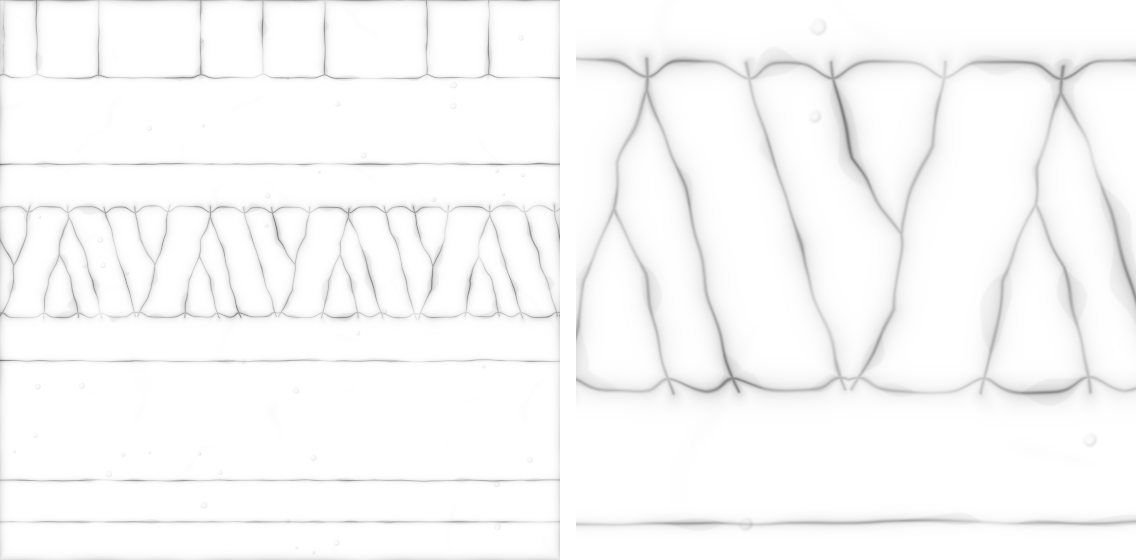
Left, the full canvas; right, a detail of the centre.
Reproduce this texture map procedurally as a three.js fragment shader.

```glsl
// Pale occlusion map of a carved stone wall: plain courses, a row of blocks
// on top and a frieze of slanted stones repeated four times across.
// Seams are distance fields, warped by gradient noise, then shaded and chipped.
varying vec2 vUv;

const float FRIEZE_REPEAT = 0.25;
const float FRIEZE_START  = 0.0658;
const float FRIEZE_BOTTOM = 0.4336;
const float FRIEZE_TOP    = 0.631;
const float FRIEZE_LEAN   = 0.24;    // slant of the cell border
const float BLOCK_PERIOD  = 0.4036;  // three blocks: narrow, wide, narrow
const float BLOCK_START   = 0.0655;
const float BLOCK_BASE    = 0.861;
const float CORNER_DEPTH  = 0.010;   // rounding of stone corners at joints
const float CORNER_WIDTH  = 0.011;
const float SEAM_WIDTH    = 0.0011;
const float SEAM_DARK     = 0.14;
const float HALO_DARK     = 0.12;
const float COURSE_HALO   = 0.0024;
const float STONE_HALO    = 0.0046;
const float CHIP_DARK     = 0.035;
const float BORDER_DARK   = 0.13;
const float PIT_CELLS     = 24.0;
const float PIT_CHANCE    = 0.08;
const float PIT_DARK      = 0.07;

vec2 hash2(vec2 p) {
  vec3 q = fract(p.xyx * vec3(0.1031, 0.1030, 0.0973));
  q += dot(q, q.yzx + 33.33);
  return fract((q.xx + q.yz) * q.zy);
}

float corner(vec2 cell, vec2 offset, vec2 f) {
  float angle = 6.2832 * hash2(cell + offset).x;
  return dot(vec2(cos(angle), sin(angle)), f - offset);
}

float gradientNoise(vec2 p) {
  vec2 i = floor(p), f = p - i;
  vec2 u = f * f * f * (f * (f * 6.0 - 15.0) + 10.0);
  return mix(mix(corner(i, vec2(0, 0), f), corner(i, vec2(1, 0), f), u.x),
             mix(corner(i, vec2(0, 1), f), corner(i, vec2(1, 1), f), u.x), u.y);
}

vec2 warp(vec2 p, float scale) {
  return vec2(gradientNoise(p * scale + 7.3), gradientNoise(p * scale + 51.7));
}

// Distance to a joint; ends are (fraction of repeat, fraction of frieze height).
float joint(vec2 p, vec2 a, vec2 b) {
  vec2 scale = vec2(FRIEZE_REPEAT, FRIEZE_TOP - FRIEZE_BOTTOM);
  vec2 pa = p - a * scale, ba = (b - a) * scale;
  return length(pa - ba * clamp(dot(pa, ba) / dot(ba, ba), 0.0, 1.0));
}

float friezeJoints(vec2 p) {
  float h = p.y - FRIEZE_BOTTOM, lean = FRIEZE_LEAN * h - 0.0247;
  vec2 c = vec2(mod(p.x - FRIEZE_START - lean, FRIEZE_REPEAT) + lean, h);
  vec2 peak = vec2(0.234, 0.91), apex = vec2(0.156, 0.55), valley = vec2(0.839, 0.47);
  float d = min(joint(c, vec2(0.234, 1.0), peak), joint(c, peak, vec2(0.165, 0.68)));
  d = min(d, joint(c, vec2(0.165, 0.68), apex));
  d = min(d, min(joint(c, apex, vec2(0.085, 0.33)), joint(c, vec2(0.085, 0.33), vec2(0.052, 0.0))));
  d = min(d, min(joint(c, apex, vec2(0.235, 0.36)), joint(c, vec2(0.235, 0.36), vec2(0.30, 0.0))));
  d = min(d, min(joint(c, peak, vec2(0.325, 0.62)), joint(c, vec2(0.325, 0.62), vec2(0.462, 0.0))));
  d = min(d, joint(c, vec2(0.479, 1.0), vec2(0.714, 0.0)));
  d = min(d, min(joint(c, vec2(0.69, 1.0), vec2(0.74, 0.7)), joint(c, vec2(0.74, 0.7), valley)));
  d = min(d, min(joint(c, vec2(0.945, 1.0), vec2(0.92, 0.74)), joint(c, vec2(0.92, 0.74), valley)));
  return min(d, min(joint(c, valley, vec2(0.825, 0.26)), joint(c, vec2(0.825, 0.26), vec2(0.73, 0.0))));
}

float blockJoints(float x) {
  float t = mod(x - BLOCK_START, BLOCK_PERIOD);
  float d = min(min(t, BLOCK_PERIOD - t), min(abs(t - 0.1107), abs(t - 0.293)));
  return min(max(d, x - 0.93), abs(x - 0.007) + 0.001);  // last block runs off the side
}

float cornerDip(float d) {
  return CORNER_DEPTH * exp(-d * d / (CORNER_WIDTH * CORNER_WIDTH));
}

// Distances to the long course seams (x) and to the edges of small stones (y).
vec2 seams(vec2 p) {
  vec2 slow = warp(p, 9.0), fine = warp(p, 33.0);
  float frieze = friezeJoints(p + 0.006 * slow + 0.004 * fine);
  float block = blockJoints(p.x + 0.0025 * fine.x);
  float y = p.y + 0.0025 * slow.y + 0.0015 * fine.y;
  float course = min(abs(y - 0.707), abs(y - 0.3555));
  course = min(course, min(abs(y - 0.142), abs(p.y + 0.0007 * fine.y - 0.068)));
  course = min(course, min(1.0 - p.y, abs(y - BLOCK_BASE - 0.6 * cornerDip(block))));
  float stone = min(abs(y - FRIEZE_TOP + cornerDip(frieze)),
                    abs(y - FRIEZE_BOTTOM - 0.8 * cornerDip(frieze)));
  stone = min(stone, length(vec2(block, max(BLOCK_BASE + 0.006 - y, 0.0))));
  return vec2(course, min(stone, frieze));
}

// Sparse round pits, darker on the lower right rim.
float pits(vec2 p) {
  vec2 g = p * PIT_CELLS, cell = floor(g), rnd = hash2(cell + 19.0);
  vec2 v = (g - cell - mix(vec2(0.25), vec2(0.75), hash2(cell + 83.0))) / PIT_CELLS;
  float r = mix(0.002, 0.0055, rnd.y), len = length(v);
  float rim = 1.0 - smoothstep(0.0, 0.002, abs(len - r));
  float side = 0.5 + 0.5 * dot(v / max(len, 0.0001), vec2(0.7, -0.7));
  return step(rnd.x, PIT_CHANCE) * (rim * side + 0.3 - 0.3 * smoothstep(r - 0.001, r + 0.001, len));
}

float seamShade(float d, float halo, float strength) {
  return strength * (SEAM_DARK * exp(-d * d / (SEAM_WIDTH * SEAM_WIDTH)) + HALO_DARK * exp(-d / halo));
}

void main() {
  vec2 p = vUv, d = seams(p);
  float wear = gradientNoise(p * 13.0 + 3.1), grain = gradientNoise(p * 24.0 + 12.7);
  float strength = clamp(1.0 + 1.2 * wear + 0.6 * grain, 0.35, 1.8);
  float dark = max(seamShade(d.x, COURSE_HALO, strength), seamShade(d.y, STONE_HALO, strength));
  dark += CHIP_DARK * smoothstep(-0.001, 0.001, 0.026 * grain - 0.002 - min(d.x * 2.0, d.y));

  // Soft outer border, pits and faint veins
  vec2 rim = min(p, 1.0 - p);
  dark += BORDER_DARK * (1.0 + wear) * exp(-min(rim.x, rim.y) / 0.005) + PIT_DARK * pits(p);
  float vein = abs(gradientNoise(p * 5.0 + 0.1 * warp(p, 20.0)));
  dark += 0.008 * (1.0 - smoothstep(0.0, 0.04, vein)) * smoothstep(0.0, 0.3, wear);
  gl_FragColor = vec4(vec3(1.0 - clamp(dark, 0.0, 0.6)), 1.0);
}
```
